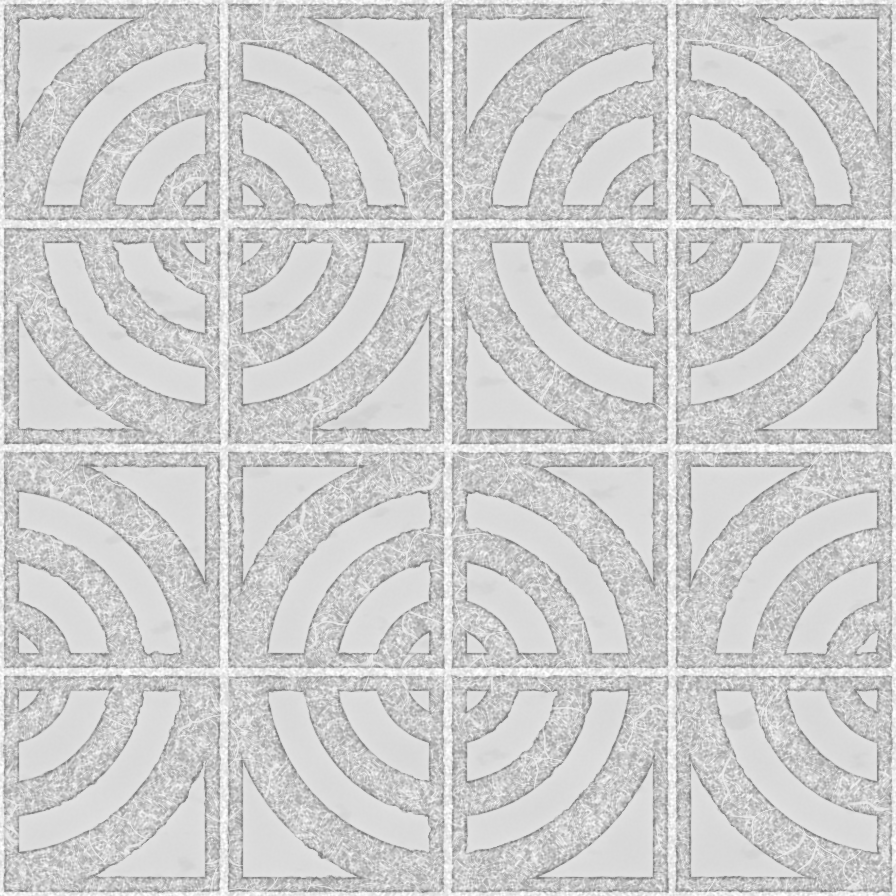
This pattern is drawn by a Shadertoy shader. Its source:

```glsl
// Pale embossed tiles with staggered concentric arcs, rough grain, cracks and bright grout.

const float TILES = 4.0;            // tiles across and down
const float GROUT_HALF = 0.0180;    // lengths below are in tile widths
const float INSET = 0.085;
const float DISC_RADIUS = 0.194;
const float CORNER_RADIUS = 1.0;
const vec2 INNER_RING = vec2(0.411, 0.083);   // middle radius, half width
const vec2 OUTER_RING = vec2(0.729, 0.079);
const float FACE_TONE = 0.853;
const float RECESS_TONE = 0.795;
const float GROUT_TONE = 0.925;
const float VEIN_TONE = 0.93;
const float GRAIN = 0.24;
const float SCRIBBLE = 0.30;
const float CRACK_SCALE = 5.0;
const mat2 TURN = mat2(0.8, 0.6, -0.6, 0.8);  // keeps grain off the pixel axes

float hash(vec2 p) {
    vec3 q = fract(p.xyx * 0.1031);
    q += dot(q, q.yzx + 33.33);
    return fract((q.x + q.y) * q.z);
}

float noise(vec2 p) {
    vec2 i = floor(p), f = fract(p);
    f = f * f * (3.0 - 2.0 * f);
    vec2 e = vec2(0.0, 1.0);
    return mix(mix(hash(i), hash(i + e.yx), f.x),
               mix(hash(i + e.xy), hash(i + e.yy), f.x), f.y);
}

float fbm(vec2 p) {
    float sum = 0.0, weight = 0.5;
    for (int i = 0; i < 4; i++) {
        sum += weight * noise(p);
        p = TURN * p * 2.03 + 17.3;
        weight *= 0.5;
    }
    return sum / 0.9375;
}

// Gap between the two nearest cell points: zero along cell borders.
float cellBorder(vec2 p) {
    vec2 cell = floor(p);
    float nearest = 9.0, second = 9.0;
    for (int y = -1; y <= 1; y++)
    for (int x = -1; x <= 1; x++) {
        vec2 c = cell + vec2(x, y);
        vec2 jitter = 0.15 + 0.7 * vec2(hash(c), hash(c + 51.7));
        float d = length(c + jitter - p);
        second = min(second, max(nearest, d));
        nearest = min(nearest, d);
    }
    return second - nearest;
}

// Offset within a tile from the arc centre; every other pair of rows shifts by one tile.
vec2 arcSpace(vec2 p) {
    float shift = 1.0 - mod(floor(p.y / 2.0), 2.0);
    return abs(mod(p + vec2(shift, 0.0), 2.0) - 1.0);
}

float ring(float r, vec2 shape) {
    return abs(r - shape.x) - shape.y;
}

// Signed distance to the raised faces, negative inside.
float raisedDistance(vec2 m, float edge) {
    float r = length(m);
    float arcs = min(ring(r, INNER_RING), ring(r, OUTER_RING));
    float ends = min(r - DISC_RADIUS, CORNER_RADIUS - r);
    return max(min(arcs, ends), INSET - edge);
}

float bell(float x, float width) {
    return exp(-x * x / (width * width));
}

void mainImage(out vec4 fragColor, in vec2 fragCoord) {
    vec2 p = fragCoord / iResolution.y * TILES;
    float aa = max(TILES / iResolution.y, 0.003) * 0.5;

    // Chipped outlines, rougher in patches
    float rough = smoothstep(0.45, 0.7, noise(p * 4.3 + 8.0));
    float chips = fbm(p * 30.0) - 0.5;
    vec2 m = arcSpace(p);
    vec2 toEdge = 0.5 - abs(m - 0.5);
    float edge = min(toEdge.x, toEdge.y);
    float d = raisedDistance(m, edge) + chips * mix(0.004, 0.026, rough);
    float g = edge - GROUT_HALF + (fbm(p * 36.0 + 40.0) - 0.5) * 0.013;

    // Recess: fine grain and thin scribbles, lightly shaded beside walls
    float fine = noise(TURN * p * 104.0) - 0.5;
    vec2 warp = vec2(noise(p * 13.0), noise(p * 13.0 + 70.0)) - 0.5;
    float line = abs(noise(TURN * p * 50.0 + warp * 6.0) - 0.5);
    float scribble = 0.45 - smoothstep(0.0, 0.24, line);
    float recess = RECESS_TONE + fine * GRAIN + (scribble + 0.2) * SCRIBBLE * 0.3;
    recess += (fbm(p * 9.0) - 0.5) * 0.03;
    recess -= 0.065 * exp(-max(d, 0.0) / 0.014) + 0.03 * exp(-max(g, 0.0) / 0.014);

    // Short fibres and branching cracks
    float fibre = 1.0 - smoothstep(0.0, 0.05, abs(noise(p * 16.0 + warp * 3.0 + 5.0) - 0.5));
    fibre *= smoothstep(0.55, 0.75, noise(p * 9.0 + 23.0));
    vec2 bend = vec2(noise(p * 9.0 + 3.0), noise(p * 9.0 + 47.0)) - 0.5;
    float crack = cellBorder(p * CRACK_SCALE + bend * 0.45 + warp * 0.15);
    crack = 1.0 - smoothstep(0.015, 0.06, crack);
    crack *= smoothstep(0.56, 0.68, noise(p * 4.1 + 91.0));
    recess = mix(recess, VEIN_TONE, max(crack * 0.8, fibre * 0.4));

    // Smooth faces with a pale rim and faint smudges
    float face = FACE_TONE + 0.04 * exp(min(d, 0.0) / 0.018);
    face += (noise(p * 5.0) - 0.5) * 0.012 + fine * 0.01;
    face -= 0.03 * smoothstep(0.66, 0.82, fbm(p * vec2(6.0, 10.0) + 5.0));

    // Layers and their thin dark outlines
    float tone = mix(face, recess, smoothstep(-aa, aa, d));
    tone -= 0.15 * bell(d - 0.004, 0.006) * (0.5 + noise(p * 24.0 + 12.0));
    float grout = GROUT_TONE + fine * 0.17;
    tone = mix(grout, tone, smoothstep(-aa, aa, g));
    tone -= 0.13 * bell(g - 0.005, 0.007) * (0.4 + noise(p * 30.0 + 33.0));

    fragColor = vec4(vec3(clamp(tone, 0.5, 1.0)), 1.0);
}
```
